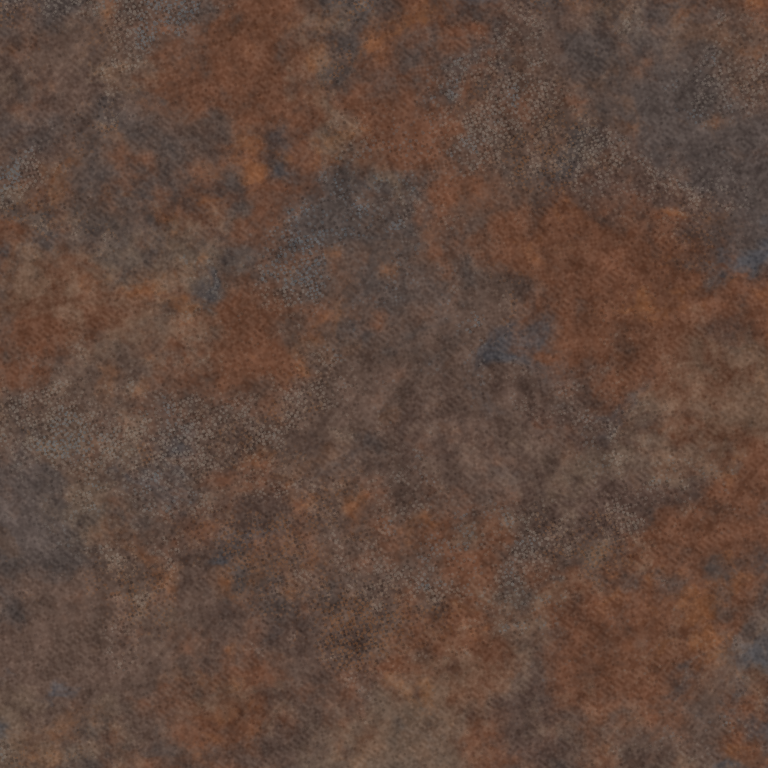
Write a three.js fragment shader that draws this texture.

```glsl
varying vec2 vUv;

#define PATCH_SCALE 5.0
#define WARP 0.45
#define MOTTLE_SCALE 30.0
#define MOTTLE_STRENGTH 0.36
#define RAGGEDNESS 0.30
#define SPECK_SCALE 170.0
#define SPECK_STRENGTH 0.50
#define GRAIN_SCALE 270.0
#define GRAIN_STRENGTH 0.085

const vec3 UMBER = vec3(0.358, 0.286, 0.250);
const vec3 DARK  = vec3(0.308, 0.238, 0.212);
const vec3 RUST  = vec3(0.405, 0.258, 0.186);
const vec3 OCHRE = vec3(0.500, 0.325, 0.205);
const vec3 SLATE = vec3(0.308, 0.280, 0.272);
const vec3 BLUE  = vec3(0.285, 0.295, 0.320);
const vec3 TAN   = vec3(0.420, 0.350, 0.295);
const vec3 ASH   = vec3(0.540, 0.500, 0.455);
const vec3 STEEL = vec3(0.390, 0.450, 0.490);

const mat2 TURN = mat2(0.8, 0.6, -0.6, 0.8);

float hash(vec2 p) {
  return fract(sin(dot(p, vec2(127.1, 311.7))) * 43758.5453);
}

float noise(vec2 p) {
  vec2 i = floor(p);
  vec2 f = fract(p);
  vec2 u = f * f * (3.0 - 2.0 * f);
  float low = mix(hash(i), hash(i + vec2(1.0, 0.0)), u.x);
  float high = mix(hash(i + vec2(0.0, 1.0)), hash(i + vec2(1.0, 1.0)), u.x);
  return mix(low, high, u.y);
}

// Normalised fractal noise, turned at each octave to hide the lattice
float fbm(vec2 p) {
  float sum = 0.0;
  float weight = 0.5;
  float total = 0.0;
  for (int k = 0; k < 6; k++) {
    p = TURN * p * 2.03 + 17.3;
    sum += weight * noise(p * 0.5);
    total += weight;
    weight *= 0.58;
  }
  return sum / total;
}

// Jittered round dots; density sets the share of cells that hold one
float dots(vec2 p, float density) {
  vec2 cell = floor(p);
  vec2 jitter = vec2(hash(cell + 7.1), hash(cell + 19.7)) - 0.5;
  float reach = length(fract(p) - 0.5 - jitter * 0.4);
  float radius = mix(0.28, 0.50, hash(cell + 31.3));
  float present = smoothstep(0.0, 0.15, density - hash(cell));
  return present * (1.0 - smoothstep(radius - 0.22, radius + 0.12, reach));
}

void main() {
  // Warped domain, slightly stretched along a shallow diagonal
  vec2 p = mat2(0.94, 0.26, -0.34, 1.08) * vUv * PATCH_SCALE;
  vec2 bend = vec2(fbm(p + 3.7), fbm(p + vec2(41.2, 8.3))) - 0.5;
  vec2 q = p + bend * WARP * 2.0;

  // Middle and fine textures that also fray the stain edges
  float mottle = fbm(TURN * vUv * MOTTLE_SCALE);
  float flake = fbm(vUv * MOTTLE_SCALE * 1.7 + 63.0);
  float fray = (mottle - 0.5) * RAGGEDNESS;
  float chip = (flake - 0.5) * RAGGEDNESS;

  // Large soft stains
  float rust  = smoothstep(0.45, 0.70, fbm(q + vec2(12.4, 61.0)) + fray);
  float slate = smoothstep(0.47, 0.70, fbm(q + vec2(83.1, 27.5)) - fray);
  float pale  = smoothstep(0.49, 0.74, fbm(q * 1.1 + vec2(35.8, 94.2)) + chip);
  float shade = smoothstep(0.46, 0.72, fbm(q * 0.9 + vec2(57.3, 5.9)) - chip);
  float blue  = smoothstep(0.60, 0.78, fbm(q * 1.2 + vec2(9.6, 131.4)));
  float ochre = smoothstep(0.58, 0.78, fbm(q * 2.6 + vec2(71.7, 48.1)) + fray);

  vec3 color = mix(UMBER, DARK, shade * 0.65);
  color = mix(color, SLATE, slate * 0.65);
  color = mix(color, RUST, rust * 0.75);
  color = mix(color, TAN, pale * 0.65);
  color = mix(color, BLUE, blue * (1.0 - rust) * 0.7);
  color = mix(color, OCHRE, ochre * (0.15 + 0.30 * rust));
  color *= 1.0 + (mottle + flake - 1.0) * MOTTLE_STRENGTH;

  // Clustered mineral specks and pits
  float cluster = smoothstep(0.44, 0.72, fbm(q * 1.4 + vec2(101.3, 19.8)) + chip);
  cluster *= 1.0 - 0.6 * rust;
  vec2 s = TURN * vUv * SPECK_SCALE;
  float speck = dots(s, 0.10 + 0.60 * cluster);
  speck = max(speck, dots(TURN * s * 1.25 + 91.0, 0.08 + 0.50 * cluster));
  float pit = dots(TURN * s * 1.1 + 47.0, 0.22 + 0.40 * cluster);
  float tint = fbm(q * 1.3 + vec2(22.9, 77.7)) + chip;
  vec3 speckColor = mix(OCHRE, ASH, smoothstep(0.34, 0.48, tint));
  speckColor = mix(speckColor, STEEL, smoothstep(0.52, 0.66, tint));
  color *= 1.0 - pit * (0.08 + 0.10 * cluster);
  color = mix(color, speckColor, speck * SPECK_STRENGTH * (0.16 + 0.6 * cluster));

  // Fine overall grain
  float grain = noise(TURN * vUv * GRAIN_SCALE + 211.0) - 0.5;
  color += grain * GRAIN_STRENGTH * vec3(1.0, 0.95, 0.9);

  gl_FragColor = vec4(color, 1.0);
}
```
